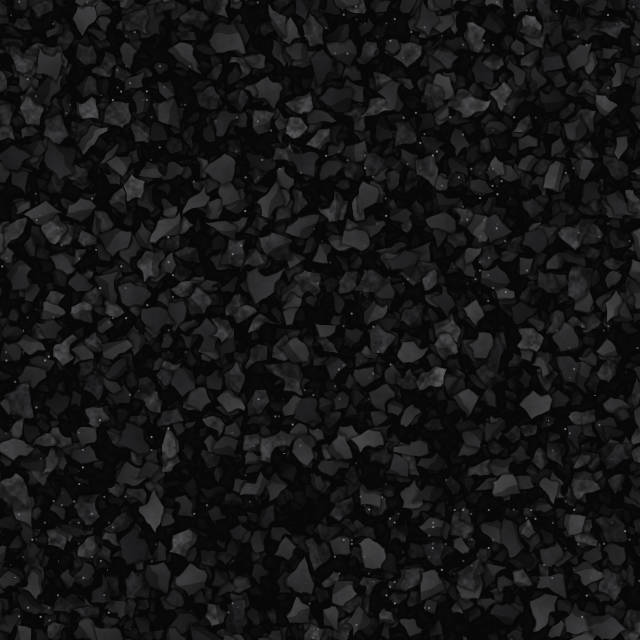
This texture is drawn by a three.js fragment shader. Its source:

```glsl
// Bed of crushed black rubber granules: angular charcoal chips heaped over dark gaps.
#define LAYERS 6
#define SIDES 5
#define FINE_CELLS 36.0     // chips across the canvas in the deepest layer
#define COARSE_CELLS 18.5   // chips across the canvas in the top layer
#define COVERAGE 0.58       // share of cells that hold a chip
#define EDGE 0.0018         // softness of chip outlines
#define SHADOW 0.008        // reach of the shadow around a chip
#define GAP_COLOR vec3(0.030, 0.030, 0.034)
#define CHIP_DARK vec3(0.110, 0.110, 0.117)
#define CHIP_LIGHT vec3(0.248, 0.248, 0.254)
#define GLINT_COLOR vec3(0.48, 0.48, 0.49)

varying vec2 vUv;

vec4 hash4(vec3 p) {
  vec4 q = fract(p.xyzx * vec4(0.1031, 0.1030, 0.0973, 0.1099));
  q += dot(q, q.wzxy + 33.33);
  return fract((q.xxyz + q.yzzw) * q.zywx);
}

float noise(vec2 p) {
  vec2 i = floor(p), f = fract(p);
  f = f * f * (3.0 - 2.0 * f);
  float low = mix(hash4(vec3(i, 7.0)).x, hash4(vec3(i + vec2(1.0, 0.0), 7.0)).x, f.x);
  float high = mix(hash4(vec3(i + vec2(0.0, 1.0), 7.0)).x, hash4(vec3(i + 1.0, 7.0)).x, f.x);
  return mix(low, high, f.y);
}

vec2 direction(float angle) {
  return vec2(cos(angle), sin(angle));
}

// Signed distance to an uneven polygon with one scooped side, in cell units
float chipDistance(vec2 p, vec3 seed, float size) {
  float d = -1.0;
  for (int k = 0; k < SIDES; k++) {
    vec4 h = hash4(seed + vec3(0.0, 0.0, float(k) + 3.0));
    float angle = 6.2832 * (float(k) + 0.75 * h.x) / float(SIDES);
    d = max(d, dot(p, direction(angle)) - size * mix(0.65, 1.2, h.y));
  }
  vec4 s = hash4(seed + vec3(0.0, 0.0, 11.0));
  vec2 scoop = direction(6.2832 * s.x) * mix(0.55, 0.85, s.y);
  return max(d, 0.4 - length(p - scoop));
}

// Lays one layer of chips, with their shadows, over the colour below
vec3 addLayer(vec3 color, vec2 uv, float layer, float grain) {
  float height = layer / float(LAYERS - 1);
  float cells = mix(FINE_CELLS, COARSE_CELLS, height);
  vec2 grid = uv * cells + layer * 0.37;
  vec2 cell = floor(grid);
  for (int y = -1; y <= 1; y++) {
    for (int x = -1; x <= 1; x++) {
      vec2 id = cell + vec2(float(x), float(y));
      vec3 seed = vec3(id, layer * 23.0);
      vec4 h = hash4(seed);
      if (h.x > COVERAGE) continue;
      vec4 g = hash4(seed + vec3(0.0, 0.0, 1.0));

      // Place, turn and stretch the chip
      vec2 p = grid - id - mix(vec2(0.15), vec2(0.85), h.yz);
      vec2 axis = direction(6.2832 * h.w);
      p = vec2(dot(p, axis), dot(p, vec2(-axis.y, axis.x)));
      p.y *= mix(1.0, 1.6, g.x);
      float d = chipDistance(p, seed, mix(0.28, 0.46, g.y)) / cells;

      // Flat face, gentle tilt, and a darker facet on some chips
      vec3 face = mix(CHIP_DARK, CHIP_LIGHT, g.z) * mix(0.32, 1.0, height);
      face *= 1.0 + 0.35 * p.x;
      float facet = smoothstep(-0.03, 0.03, p.y - 0.4 * p.x - 0.12);
      face *= 1.0 - 0.35 * facet * step(0.45, g.w);
      float roughness = mix(0.2, 1.0, step(0.6, fract(g.w * 7.0)));
      face *= 1.0 + roughness * (grain - 0.5);

      color *= mix(0.5, 1.0, smoothstep(0.0, SHADOW, d));
      color = mix(color, face, 1.0 - smoothstep(-EDGE, EDGE, d));
    }
  }
  return color;
}

// Sparse tiny highlights, gathered in patches
float glints(vec2 uv) {
  vec2 grid = uv * 150.0;
  vec4 h = hash4(vec3(floor(grid), 91.0));
  float patches = smoothstep(0.35, 0.8, noise(uv * 16.0 + 40.0));
  float spot = 1.0 - smoothstep(0.1, 0.4, length(fract(grid) - mix(vec2(0.4), vec2(0.6), h.yz)));
  return spot * step(h.x, 0.05 * patches) * h.w;
}

void main() {
  // Ragged outlines come from a slight warp of the plane
  vec2 warp = vec2(noise(vUv * 70.0), noise(vUv * 70.0 + 31.0)) - 0.5;
  vec2 uv = vUv + 0.009 * warp;
  float grain = 0.6 * noise(vUv * 110.0 + 9.0) + 0.4 * noise(vUv * 230.0);

  vec3 color = GAP_COLOR * (0.8 + 0.8 * grain);
  for (int i = 0; i < LAYERS; i++) {
    color = addLayer(color, uv, float(i), grain);
  }
  color = max(color, GAP_COLOR * 0.9);
  color = mix(color, GLINT_COLOR, glints(vUv));
  gl_FragColor = vec4(color, 1.0);
}
```
